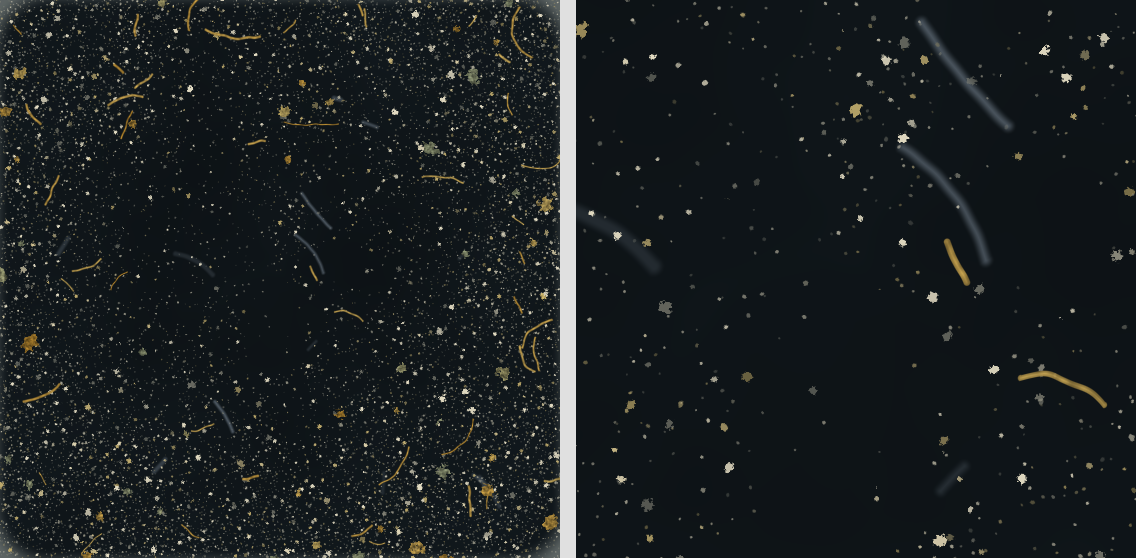
Left, the full canvas; right, a detail of the centre.
A Shadertoy shader for this texture:

```glsl
// Pale grains, ochre fibres and lumpy flakes scattered over near-black water.

const vec3 DEEP = vec3(0.052, 0.074, 0.088);
const vec3 HAZE = vec3(0.46, 0.49, 0.48);
const vec3 CREAM = vec3(0.90, 0.87, 0.77);
const vec3 STONE = vec3(0.52, 0.52, 0.47);
const vec3 STRAW = vec3(0.72, 0.63, 0.36);
const vec3 OCHRE = vec3(0.64, 0.47, 0.15);
const vec3 GHOST = vec3(0.44, 0.49, 0.54);

vec4 hash4(vec2 p) {
    vec4 q = fract(p.xyxy * vec4(0.1031, 0.1030, 0.0973, 0.1099));
    q += dot(q, q.wzxy + 33.33);
    return fract((q.xxyz + q.yzzw) * q.zywx);
}

mat2 rotation(float a) {
    float c = cos(a), s = sin(a);
    return mat2(c, s, -s, c);
}

float cornerSlope(vec2 corner, vec2 offset) {
    return dot(hash4(corner + 91.0).xy * 2.0 - 1.0, offset);
}

float gradientNoise(vec2 p) {
    vec2 i = floor(p), f = fract(p);
    vec2 u = f * f * f * (f * (f * 6.0 - 15.0) + 10.0);
    vec2 e = vec2(1.0, 0.0);
    return mix(mix(cornerSlope(i, f), cornerSlope(i + e, f - e), u.x),
               mix(cornerSlope(i + e.yx, f - e.yx), cornerSlope(i + 1.0, f - 1.0), u.x), u.y);
}

float cover(float dist, float soft) {
    return smoothstep(-soft, soft, -dist);
}

// Scatter density: sparse middle, crowded and patchy rim.
float crowding(vec2 p) {
    vec2 fromVoid = (p - vec2(0.47, 0.55)) * vec2(1.0, 0.95);
    float rim = smoothstep(0.12, 0.56, length(fromVoid));
    float patches = gradientNoise(p * 7.0) + 0.6 * gradientNoise(p * 21.0);
    return clamp(mix(0.14, 0.92, rim) + 0.4 * patches, 0.04, 1.0);
}

// One irregular speck per cell; returns coverage, brightness and yellowness.
vec3 specks(vec2 p, float cells, float chance, vec2 radii, float ragged, float seed, float soft) {
    vec2 g = rotation(seed) * p * cells + seed * 17.0;
    vec2 id = floor(g);
    vec4 place = hash4(id + seed * 31.0);
    vec4 look = hash4(id + seed * 57.0 + 400.0);
    vec2 q = rotation(look.x * 6.283) * (fract(g) - 0.5 - (place.xy - 0.5) * 0.5) / cells;
    q.x *= mix(0.75, 1.35, look.y);
    float r = mix(radii.x, radii.y, place.w * place.w);
    float lumps = gradientNoise(q / r * 1.4 + place.xy * 50.0)
                + 0.5 * gradientNoise(q / r * 3.1 + place.yx * 80.0);
    float d = length(q) - r * (1.0 + ragged * lumps);
    return vec3(cover(d, soft) * step(place.z, chance), look.zw);
}

vec3 layGrains(vec3 base, vec3 speck, float opacity) {
    vec3 tint = mix(STONE, CREAM, smoothstep(0.05, 0.75, speck.y));
    tint = mix(tint, STRAW, 0.85 * smoothstep(0.6, 0.95, speck.z));
    return mix(base, tint, speck.x * opacity * mix(0.55, 1.0, speck.y));
}

vec3 layFlakes(vec3 base, vec3 speck, vec2 p) {
    float grain = gradientNoise(p * 130.0) + 0.6 * gradientNoise(p * 270.0);
    vec3 tint = mix(STONE * vec3(0.95, 1.0, 0.85), mix(OCHRE, STRAW, speck.y),
                    smoothstep(0.3, 0.6, speck.z));
    return mix(base, tint * (0.9 + 0.75 * grain), speck.x * 0.88);
}

// Distance to a bent, slightly wavy strand centred on the origin.
float strand(vec2 q, float halfLength, float bend, float wave, float seed) {
    float x = clamp(q.x, -halfLength, halfLength);
    float curve = bend * (x * x - 0.3 * halfLength * halfLength);
    float wobble = wave * gradientNoise(vec2(x * 45.0, seed));
    float slope = 2.0 * bend * x;
    return length(vec2(q.x - x, (q.y - curve - wobble) / sqrt(1.0 + slope * slope)));
}

vec3 layFibres(vec3 base, vec2 p, float soft) {
    for (int i = 0; i < 78; i++) {
        vec4 place = hash4(vec2(float(i), 12.0));
        vec4 look = hash4(vec2(float(i), 47.0));
        vec2 q = rotation(place.w * 6.283) * (p - place.xy);
        float halfLength = mix(0.010, 0.052, look.x * look.x);
        float width = mix(0.0011, 0.0024, look.y);
        float d = strand(q, halfLength, (look.z - 0.5) * 24.0, 0.006, float(i) * 3.7);
        float kept = step(place.z, crowding(place.xy) + 0.08);
        vec3 tint = mix(OCHRE, STRAW, look.w * 0.8) * (1.1 - 0.3 * d / width);
        tint *= 1.0 + 0.5 * gradientNoise(p * 150.0);
        base = mix(base, tint, cover(d - width, soft) * kept * 0.9);
    }
    return base;
}

// Blurred translucent slivers drifting out of focus.
vec3 layGhosts(vec3 base, vec2 p) {
    for (int i = 0; i < 13; i++) {
        vec4 place = hash4(vec2(float(i), 83.0));
        vec4 look = hash4(vec2(float(i), 29.0));
        vec2 q = rotation(place.z * 6.283) * (p - mix(vec2(0.1), vec2(0.9), place.xy));
        float halfLength = mix(0.006, 0.05, look.x * look.x);
        float d = strand(q, halfLength, (look.y - 0.5) * 9.0, 0.002, float(i));
        float glow = cover(d - mix(0.002, 0.004, look.z), 0.003);
        base = mix(base, GHOST, glow * mix(0.2, 0.75, look.w * look.w));
    }
    return base;
}

void mainImage(out vec4 fragColor, in vec2 fragCoord) {
    vec2 p = fragCoord / iResolution.y;
    float soft = 0.8 / iResolution.y;
    float crowd = crowding(p);

    // Dark water with a faint cloud and pale rounded corners.
    vec2 middle = 0.5 * vec2(iResolution.x / iResolution.y, 1.0);
    float rim = length(max(abs(p - middle) - middle + 0.09, 0.0)) - 0.085;
    vec3 color = DEEP * (1.0 + 0.22 * crowd + 0.15 * gradientNoise(p * 5.0));
    color = mix(color, HAZE, 0.75 * smoothstep(-0.012, 0.035, rim));
    color = layGhosts(color, p);

    // Dust, grains and flakes from fine to coarse.
    color = layGrains(color, specks(p, 150.0, 0.55 * crowd, vec2(0.0006, 0.0012), 0.3, 1.3, soft), 0.55);
    color = layGrains(color, specks(p, 108.0, 0.50 * crowd, vec2(0.0009, 0.0018), 0.5, 2.1, soft), 0.8);
    color = layGrains(color, specks(p, 60.0, 0.62 * crowd, vec2(0.0015, 0.0034), 0.9, 3.7, soft), 1.0);
    color = layGrains(color, specks(p, 31.0, 0.42 * crowd, vec2(0.0026, 0.0062), 1.1, 4.4, soft), 1.0);
    color = layFibres(color, p, soft);
    color = layFlakes(color, specks(p, 14.0, 0.38 * crowd, vec2(0.0055, 0.0135), 1.1, 5.2, soft), p);

    fragColor = vec4(clamp(color, 0.0, 1.0), 1.0);
}
```
